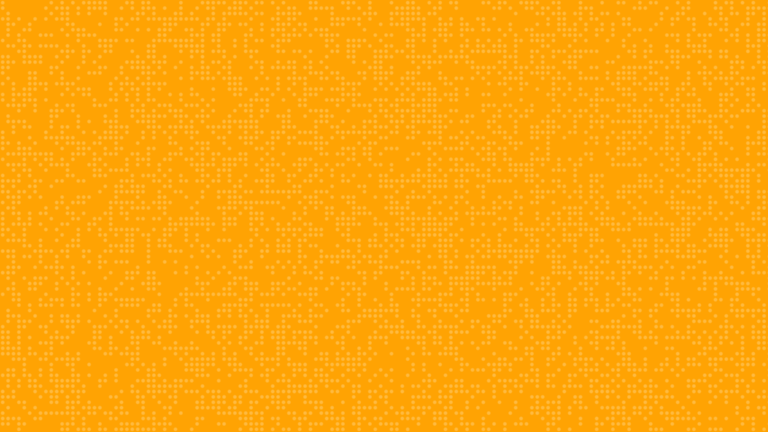
A Shadertoy shader for this pattern:

```glsl
// Grid of small soft pale dots, randomly switched on in patchy blocks, on orange.

const vec3 GROUND = vec3(1.0, 0.64, 0.01);
const vec3 DOT = vec3(1.0, 0.73, 0.25);
const float ROWS = 80.0;                // dot rows over the canvas height
const vec2 BLOCK = vec2(40.0, 20.0);    // cells in one repeating block
const float DOT_RADIUS = 0.32;          // in cells
const float DOT_SOFTNESS = 0.10;        // in cells
const float FILL = 0.45;                // mean share of visible dots
const float PATCHINESS = 0.35;          // strength of the density variation
const float PATCH_SIZE = 5.0;           // in cells

// Integer hash to 0..1
float hash(vec2 p, float seed) {
    uvec3 q = uvec3(ivec3(vec3(p, seed)));
    uint n = q.x * 1597u + q.y * 51749u + q.z * 3571u;
    n = (n ^ (n >> 15u)) * 73244475u;
    n = (n ^ (n >> 13u)) * 73244475u;
    n ^= n >> 16u;
    return float(n & 65535u) / 65536.0;
}

vec2 gradient(vec2 lattice, float seed) {
    float angle = 6.28319 * hash(lattice, seed);
    return vec2(cos(angle), sin(angle));
}

float gradientNoise(vec2 p, float seed) {
    vec2 i = floor(p);
    vec2 f = p - i;
    vec2 w = f * f * f * (f * (f * 6.0 - 15.0) + 10.0);
    vec2 e = vec2(1.0, 0.0);
    float a = dot(gradient(i, seed), f);
    float b = dot(gradient(i + e.xy, seed), f - e.xy);
    float c = dot(gradient(i + e.yx, seed), f - e.yx);
    float d = dot(gradient(i + e.xx, seed), f - e.xx);
    return mix(mix(a, b, w.x), mix(c, d, w.x), w.y);
}

// Chance of a dot: the same patches return in every second block column
float dotChance(vec2 cell, vec2 block, float fill, float patchiness) {
    float seed = 3.0 + mod(floor(cell.x / block.x), 2.0);
    vec2 local = mod(cell, block) + 0.5;
    return fill + patchiness * gradientNoise(local / PATCH_SIZE, seed);
}

float softDisc(vec2 p, float radius, float blur) {
    return 1.0 - smoothstep(radius - blur, radius + blur, length(p));
}

void mainImage(out vec4 fragColor, in vec2 fragCoord) {
    float pixel = ROWS / iResolution.y;
    vec2 p = fragCoord * pixel;
    vec2 cell = floor(p);

    // Each cell draws its own lot against the local density
    float visible = step(hash(cell, 11.0), dotChance(cell, BLOCK, FILL, PATCHINESS));
    float disc = softDisc(p - cell - 0.5, DOT_RADIUS, DOT_SOFTNESS + 0.5 * pixel);

    fragColor = vec4(mix(GROUND, DOT, visible * disc), 1.0);
}
```
